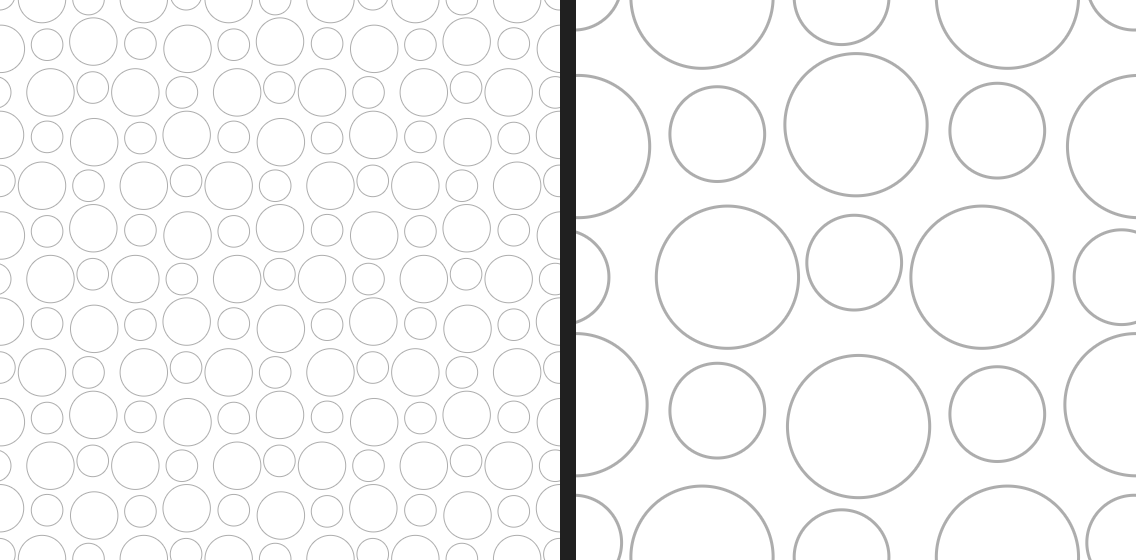
Left: the whole. Right: its middle third, enlarged.
Reproduce this pattern procedurally as a three.js fragment shader.

```glsl
// Thin grey outlines of large and small circles on white, 3 by 3 repeats.
// Each cell holds two wavy rows of four alternating circles, and the same
// rows again moved by half a cell both ways; the distance wraps, so it tiles.

varying vec2 vUv;

// Distance to a circle outline, repeated at cell corners and cell centres
float ringDistance(vec2 p, vec2 center, float radius) {
  vec2 q = abs(fract(p - center + 0.5) - 0.5);
  return abs(min(length(q), length(q - 0.5)) - radius);
}

// Share of a pixel covered by a line, exact even below one pixel wide
float lineCoverage(float d, float halfWidth, float pixel) {
  return clamp((d + halfWidth) / pixel + 0.5, 0.0, 1.0)
       - clamp((d - halfWidth) / pixel + 0.5, 0.0, 1.0);
}

void main() {
  vec2 cell = vUv * 3.0;
  float pixel = max(fwidth(cell.x), 1e-5);
  float bigRadius = 0.127;
  float smallRadius = 0.0846;

  float d = 1.0;
  for (int i = 0; i < 4; i++) {
    float column = float(i);
    float c = cos(column * 1.570796);
    float s = sin(column * 1.570796);
    float even = 1.0 - mod(column, 2.0);
    float sign2 = 2.0 * even - 1.0;

    // Upper row: large circles in even columns, bobbing up and down
    vec2 upper = vec2(column * 0.25 + 0.0023 + 0.0023 * c,
                      0.7607 - 0.0029 * sign2 - 0.0195 * c - 0.0031 * s);
    d = min(d, ringDistance(cell, upper, mix(smallRadius, bigRadius, even)));

    // Lower row: large circles in odd columns, drawn in around a raised small one
    vec2 lower = vec2(column * 0.25 - 0.0084 - 0.0061 * sign2 + 0.0227 * s - 0.0113 * c,
                      0.505 + 0.026 * max(-c, 0.0));
    d = min(d, ringDistance(cell, lower, mix(bigRadius, smallRadius, even)));
  }

  vec3 paper = vec3(1.0);
  vec3 ink = vec3(0.68);
  gl_FragColor = vec4(mix(paper, ink, lineCoverage(d, 0.0027, pixel)), 1.0);
}
```
